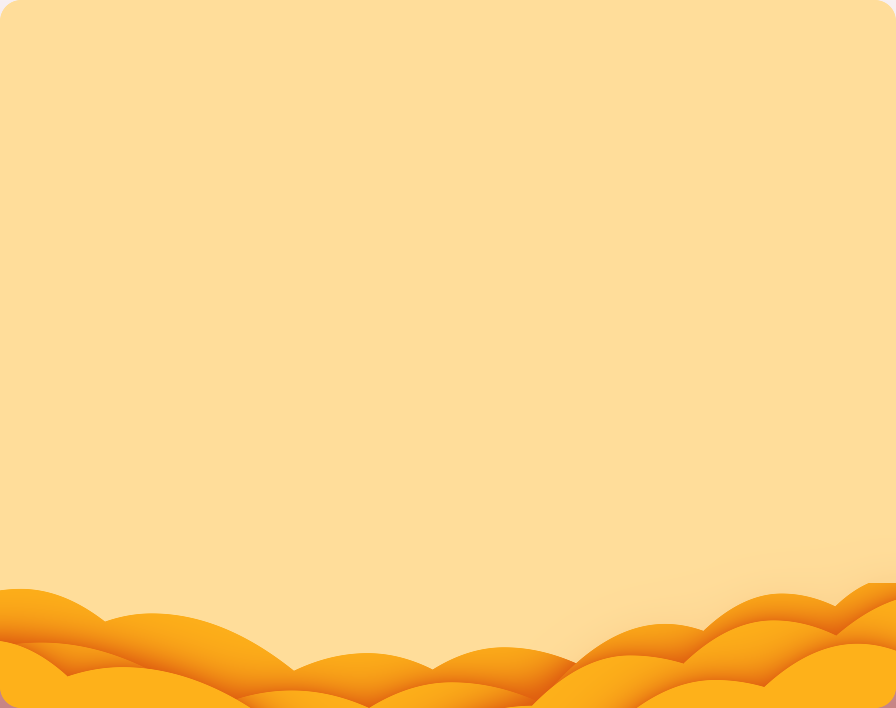
Give the GLSL for this background, as a Shadertoy shader.

```glsl
// Pale amber card with rounded corners and layered orange clouds along its foot.

const vec2 CANVAS = vec2(768.0, 606.0);  // design grid stretched over the canvas
const float CLOUD_CEILING = 107.0;       // flat cut above the tallest cloud
const float CORNER_RADIUS = 18.0;
const float SHADOW_REACH = 13.0;

const vec3 SKY = vec3(1.0, 0.867, 0.604);
const vec3 CLOUD = vec3(0.995, 0.694, 0.102);
const vec3 SHADOW = vec3(0.875, 0.37, 0.06);
const vec3 OUTER_TOP = vec3(0.97, 0.94, 0.95);
const vec3 OUTER_FOOT = vec3(0.78, 0.52, 0.52);

// Placeholder mound far below the canvas
const vec4 NONE = vec4(0.0, -400.0, 0.001, 0.001);

// Soft inside mask of a signed distance
float inside(float d, float pixel) {
    return 1.0 - smoothstep(-0.5 * pixel, 0.5 * pixel, d);
}

// Approximate distance to a mound: peak in xy, left and right curvature in zw
float moundDistance(vec2 p, vec4 mound) {
    float dx = p.x - mound.x;
    float bend = dx < 0.0 ? mound.z : mound.w;
    float slope = 2.0 * bend * dx;
    return (p.y - mound.y + bend * dx * dx) / sqrt(1.0 + slope * slope);
}

float roundedBox(vec2 p, vec2 halfSize, float radius) {
    vec2 q = abs(p) - halfSize + radius;
    return length(max(q, 0.0)) + min(max(q.x, q.y), 0.0) - radius;
}

// Light left after one mound casts its shadow
float lightPast(float d) {
    return 1.0 - 0.76 * exp(-max(d, 0.0) / SHADOW_REACH);
}

// Shade what lies behind, then paint up to four joined mounds.
// The alpha of scene records where clouds already lie.
vec4 addClouds(vec4 scene, vec2 p, float pixel, float shadowOnSky,
               vec4 a, vec4 b, vec4 c, vec4 d) {
    vec4 dist = vec4(moundDistance(p, a), moundDistance(p, b),
                     moundDistance(p, c), moundDistance(p, d));
    float nearest = min(min(dist.x, dist.y), min(dist.z, dist.w));
    float light = lightPast(dist.x) * lightPast(dist.y)
                * lightPast(dist.z) * lightPast(dist.w);
    float shade = (1.0 - light) * mix(shadowOnSky, 1.0, scene.a);
    scene.rgb = mix(scene.rgb, SHADOW, shade);
    float cover = inside(max(nearest, p.y - CLOUD_CEILING), pixel);
    return mix(scene, vec4(CLOUD, 1.0), cover);
}

void mainImage(out vec4 fragColor, in vec2 fragCoord) {
    vec2 p = fragCoord / iResolution.xy * CANVAS;
    float pixel = CANVAS.y / iResolution.y;
    vec4 scene = vec4(SKY, 0.0);

    // Long back row
    scene = addClouds(scene, p, pixel, 0.0,
        vec4(18.0, 102.0, 0.004, 0.0054), vec4(130.0, 81.0, 0.0044, 0.0033),
        vec4(315.0, 47.0, 0.0038, 0.0045), vec4(432.0, 52.0, 0.0051, 0.0036));

    // Left middle and low centre
    scene = addClouds(scene, p, pixel, 0.0,
        vec4(35.0, 56.0, 0.0025, 0.0027), NONE, NONE, NONE);
    scene = addClouds(scene, p, pixel, 0.0,
        vec4(250.0, 15.0, 0.0033, 0.0034), vec4(387.0, 22.0, 0.0044, 0.0030),
        NONE, NONE);

    // Rising right side, back to front
    scene = addClouds(scene, p, pixel, 0.07,
        vec4(570.0, 72.0, 0.0058, 0.0055), vec4(670.0, 98.0, 0.0071, 0.0052),
        vec4(768.0, 112.0, 0.0092, 0.0092), NONE);
    scene = addClouds(scene, p, pixel, 0.02,
        vec4(540.0, 45.0, 0.0061, 0.0033), vec4(663.0, 75.0, 0.0062, 0.0045),
        vec4(800.0, 98.0, 0.0052, 0.0052), vec4(458.0, 2.0, 0.003, 0.003));
    scene = addClouds(scene, p, pixel, 0.0,
        vec4(613.0, 24.0, 0.0053, 0.0034), vec4(735.0, 55.0, 0.0058, 0.0055),
        NONE, NONE);

    // Left foreground
    scene = addClouds(scene, p, pixel, 0.0,
        vec4(-10.0, 58.0, 0.0067, 0.0067), vec4(105.0, 35.0, 0.0036, 0.0029),
        NONE, NONE);

    // Rounded card edge
    float card = roundedBox(p - 0.5 * CANVAS, 0.5 * CANVAS, CORNER_RADIUS);
    vec3 outer = mix(OUTER_FOOT, OUTER_TOP, p.y / CANVAS.y);
    fragColor = vec4(mix(outer, scene.rgb, inside(card, pixel)), 1.0);
}
```
